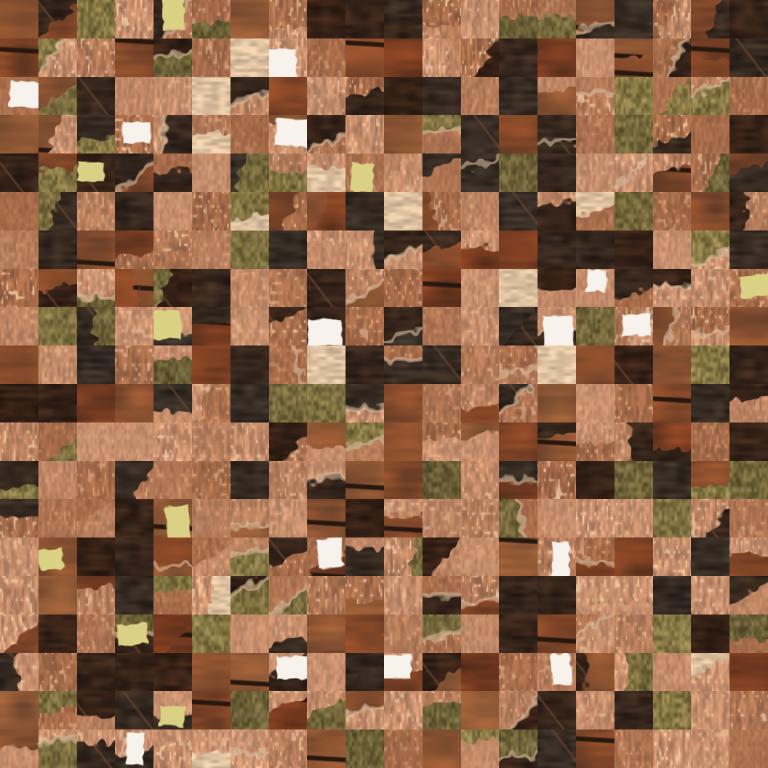
Give the GLSL for this pattern, as a three.js fragment shader.

```glsl
varying vec2 vUv;

const float TILES = 20.0;
const vec3 PINK = vec3(0.78, 0.56, 0.43);
const vec3 TAN = vec3(0.65, 0.42, 0.29);
const vec3 CREAM = vec3(0.94, 0.82, 0.68);
const vec3 WHITE = vec3(0.97, 0.95, 0.92);

float hash(vec2 p) {
  return fract(sin(dot(p, vec2(127.1, 311.7))) * 43758.5453);
}

float noise(vec2 p) {
  vec2 i = floor(p);
  vec2 f = smoothstep(0.0, 1.0, fract(p));
  float low = mix(hash(i), hash(i + vec2(1.0, 0.0)), f.x);
  float high = mix(hash(i + vec2(0.0, 1.0)), hash(i + 1.0), f.x);
  return mix(low, high, f.y);
}

// Pinkish bark: upright streaks and pale flecks
vec3 bark(vec2 p, vec2 seed, float tone) {
  float streak = noise(p * vec2(15.0, 3.5) + seed);
  float fleck = noise(p * vec2(16.0, 8.0) + seed + 9.0);
  float rough = hash(seed + 4.0);
  vec3 color = mix(TAN, PINK, smoothstep(0.1, 0.7, tone));
  color *= 1.0 + (0.12 + 0.28 * rough) * (streak - 0.5) + 0.16 * (fleck - 0.5);
  return mix(color, CREAM, smoothstep(0.65, 0.95, fleck) * rough * 0.8);
}

// Dark timber: faint level lines, some greyer, some with a slanted scratch
vec3 darkWood(vec2 p, vec2 seed, float tone) {
  float line = noise(p * vec2(2.0, 10.0) + seed);
  float cloud = noise(p * 4.0 + seed + 5.0);
  vec3 color = mix(vec3(0.20, 0.12, 0.08), vec3(0.20, 0.17, 0.14), tone);
  color *= 0.55 + 0.5 * line + 0.5 * cloud;
  float scratch = abs(p.y + p.x * 1.3 - 0.6 - tone);
  float shown = step(0.75, hash(seed + 2.0));
  return mix(color, vec3(0.42, 0.27, 0.19), shown * 0.6 * (1.0 - smoothstep(0.02, 0.08, scratch)));
}

// Olive grass: speckled short blades
vec3 grass(vec2 p, vec2 seed, float tone) {
  float blade = noise(p * vec2(15.0, 8.0) + seed);
  float clump = noise(p * 5.0 + seed + 7.0);
  vec3 color = mix(vec3(0.30, 0.27, 0.13), vec3(0.66, 0.58, 0.36), 0.65 * blade + 0.35 * clump);
  return color * (0.85 + 0.3 * tone);
}

// Rust planks: soft gradient with occasional dark seams
vec3 plank(vec2 p, vec2 seed, float tone) {
  float grain = noise(p * vec2(1.5, 8.0) + seed);
  float glow = noise(p * 1.6 + seed + 3.0);
  vec3 deep = mix(vec3(0.29, 0.15, 0.09), vec3(0.42, 0.27, 0.18), tone);
  vec3 lit = mix(vec3(0.64, 0.30, 0.15), vec3(0.70, 0.43, 0.25), tone);
  vec3 color = mix(deep, lit, 0.7 * glow + 0.3 * grain);
  float seam = abs(p.y - hash(seed + 6.0) + 0.06 * p.x);
  float shown = step(0.7, hash(seed + 8.0));
  return mix(vec3(0.15, 0.09, 0.06), color, 1.0 - shown * (1.0 - smoothstep(0.03, 0.09, seam)));
}

vec3 material(float kind, vec2 p, vec2 seed) {
  float tone = hash(seed + 1.0);
  if (kind < 0.41) return bark(p, seed, tone);
  if (kind < 0.68) return darkWood(p, seed, tone);
  if (kind < 0.79) return grass(p, seed, tone);
  if (kind < 0.97) return plank(p, seed, tone);
  return CREAM * (0.8 + 0.25 * noise(p * vec2(5.0, 12.0) + seed));
}

// Crooked block of light, as a coverage value
float lightPatch(vec2 p, vec2 seed) {
  vec2 center = 0.3 + 0.4 * vec2(hash(seed + 11.0), hash(seed + 12.0));
  vec2 size = 0.22 + 0.28 * vec2(hash(seed + 13.0), hash(seed + 14.0));
  vec2 q = p - center;
  q += 0.25 * (hash(seed + 15.0) - 0.5) * vec2(q.y, -q.x);
  q += 0.08 * (noise(p * 7.0 + seed) - 0.5);
  vec2 d = abs(q) - size;
  return 1.0 - smoothstep(-0.02, 0.03, max(d.x, d.y));
}

vec3 tile(vec2 cell, vec2 p) {
  vec2 seed = cell * 37.0;
  vec3 color = material(hash(cell + 0.31), p, seed);

  // Second material beyond a ragged, mostly level edge
  if (hash(cell + 0.57) < 0.4) {
    float angle = 1.57 + 1.8 * pow(hash(cell + 0.73) * 2.0 - 1.0, 3.0);
    float ragged = 0.25 * (noise(p * 6.0 + seed + 21.0) - 0.5);
    float offset = 0.5 * (hash(cell + 0.83) - 0.5);
    float side = dot(p - 0.5, vec2(cos(angle), sin(angle))) + ragged - offset;
    vec3 other = material(hash(cell + 0.41), p, seed + 19.0);
    color = mix(color, other, smoothstep(-0.03, 0.03, side));
    float rim = 1.0 - smoothstep(0.03, 0.09, abs(side));
    color = mix(color, CREAM * 0.9, rim * 0.6 * step(0.72, hash(cell + 0.93)));
  }

  // Rare bright openings, a few tinted yellow
  if (hash(cell + 0.19) < 0.055) {
    vec3 light = mix(WHITE, vec3(0.86, 0.82, 0.52), step(0.7, hash(cell + 0.67)));
    color = mix(color, light, lightPatch(p, seed));
  }
  return color;
}

void main() {
  // Four samples smooth the tile borders
  vec2 footprint = fwidth(vUv);
  vec3 color = vec3(0.0);
  for (int i = 0; i < 4; i++) {
    vec2 corner = vec2(mod(float(i), 2.0), floor(float(i) / 2.0)) - 0.5;
    vec2 grid = clamp(vUv + corner * 0.5 * footprint, 0.0, 0.99999) * TILES;
    color += 0.25 * tile(floor(grid), fract(grid));
  }
  gl_FragColor = vec4(color, 1.0);
}
```
